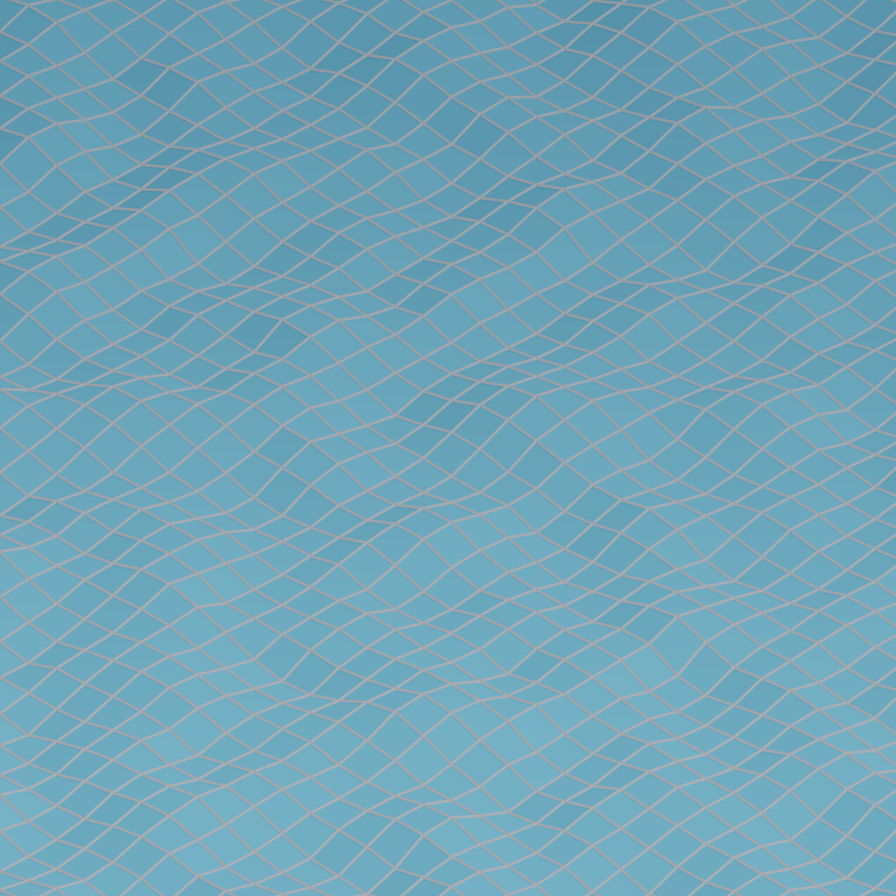
Reproduce this background procedurally as a WebGL 1 fragment shader.

```glsl
precision highp float;
// A pale wire mesh draped over rolling blue ground, in a parallel oblique view.
// Mesh vertices lie on fixed columns; gradient noise lifts each one. Inside a
// column strip the mesh is a stack of segments, painted from far to near.

uniform vec2 u_resolution;

const vec2 STEP = vec2(0.0315, 0.0184); // column and row spacing

vec2 randomGradient(vec2 cell) {
  float h = fract(sin(dot(cell, vec2(127.1, 311.7))) * 43758.5);
  return vec2(cos(6.2832 * h), sin(6.2832 * h));
}

float gradientNoise(vec2 p) {
  vec2 i = floor(p), f = p - i;
  vec2 u = f * f * f * (f * (f * 6.0 - 15.0) + 10.0);
  float a = dot(randomGradient(i), f);
  float b = dot(randomGradient(i + vec2(1, 0)), f - vec2(1, 0));
  float c = dot(randomGradient(i + vec2(0, 1)), f - vec2(0, 1));
  float d = dot(randomGradient(i + vec2(1, 1)), f - vec2(1, 1));
  return mix(mix(a, b, u.x), mix(c, d, u.x), u.y);
}

// Lift of the vertex at (column, row), in rows
float lift(vec2 vertex) {
  return 1.95 * gradientNoise(vertex / 4.7 + 3.3)
       + 0.5 * gradientNoise(vertex / 2.3 + 17.6);
}

float screenY(vec2 vertex) {
  return STEP.y * (vertex.y + lift(vertex));
}

// Flat colour of the facet centred on a grid point, lit from the right
vec3 facetColor(vec2 centre, vec3 ground) {
  float across = lift(centre + vec2(1, 0)) - lift(centre - vec2(1, 0));
  float along = lift(centre + vec2(0, 1)) - lift(centre - vec2(0, 1));
  float light = -0.015 * across - 0.012 * max(across, 0.0) + 0.004 * along;
  return ground + light * vec3(1.1, 1.0, 0.9);
}

void main() {
  vec2 p = gl_FragCoord.xy / u_resolution.y;
  float pixel = 1.0 / u_resolution.y;

  // Ground and wire both fade darker into the distance
  float near = 1.0 - smoothstep(0.1, 1.05, p.y);
  vec3 ground = mix(vec3(0.365, 0.603, 0.693), vec3(0.443, 0.683, 0.763), near);
  vec3 wire = mix(vec3(0.60, 0.63, 0.66), vec3(0.665, 0.685, 0.71), near);

  float column = floor(p.x / STEP.x);
  float across = fract(p.x / STEP.x);
  float middleRow = floor(p.y / STEP.y);
  vec3 color = ground;

  for (int i = 0; i < 13; i++) {
    float row = middleRow + 6.0 - float(i);
    float odd = mod(row + column, 2.0);

    // Zigzag segment joining this row to the next
    float left = screenY(vec2(column, row + odd));
    float right = screenY(vec2(column + 1.0, row + 1.0 - odd));
    float slope = (right - left) / STEP.x;
    float below = (mix(left, right, across) - p.y) / sqrt(1.0 + slope * slope);

    // The facet in front hides everything behind it
    vec3 facet = facetColor(vec2(column + 1.0 - odd, row), ground);
    facet -= 0.025 * smoothstep(0.005, 0.001, below) * odd;
    color = mix(color, facet, clamp(0.5 + below / pixel, 0.0, 1.0));

    // Wire along its far edge, duller where it falls to the right
    float line = clamp(0.5 + (0.0015 - abs(below)) / pixel, 0.0, 1.0);
    color = mix(color, wire - 0.035 * odd, line);
  }

  gl_FragColor = vec4(color, 1.0);
}
```
